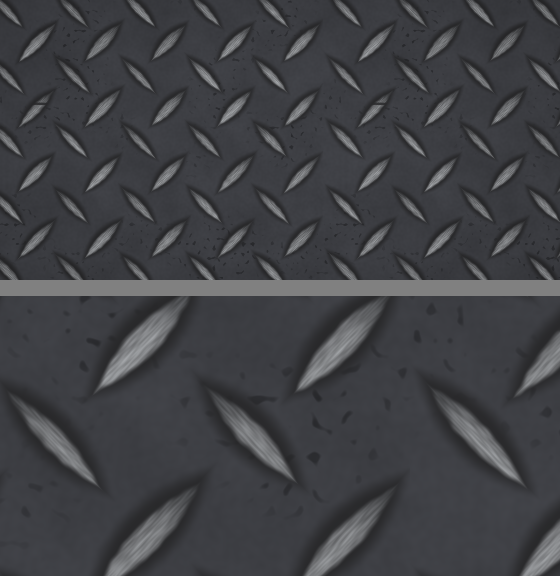
Top, the full canvas; bottom, a detail of the centre.
This texture is drawn by a WebGL 1 fragment shader. Its source:

```glsl
precision highp float;
// Dark steel tread plate: two interleaved grids of raised lens-shaped studs,
// leaning right and left, each with a soft shadow and a brushed highlight.
// Grids and wear repeat in wide tiles; gradient noise mottles and pits the steel.

uniform vec2 u_resolution;

// Lengths are in canvas heights.
const float TILE_WIDTH = 1.211;
const float TILE_START = -0.056;
const float COLUMNS = 5.0;
const vec2 PITCH = vec2(0.237, 0.2335);
const vec2 RIGHT_FIRST = vec2(0.186, 0.146);
const vec2 LEFT_FIRST = vec2(0.077, 0.031);
const vec2 RIGHT_SIZE = vec2(0.084, 0.0165);   // half length, half width
const vec2 LEFT_SIZE = vec2(0.077, 0.0125);
const vec2 SHADOW_GROW = vec2(0.017, 0.015);
const vec2 STUD_AXIS = vec2(0.69, 0.724);
const vec2 DENTED_STUD = vec2(0.0, 2.0);       // column, row
const float EDGE_SOFT = 0.0032;
const float SHADOW_SOFT = 0.011;
const float MOTTLE = 0.045;
const float GRAIN = 0.022;

const vec3 STEEL = vec3(0.236, 0.241, 0.260);
const vec3 SHADOW = vec3(0.145, 0.145, 0.150);
const vec3 FACE_DARK = vec3(0.27, 0.275, 0.285);
const vec3 FACE = vec3(0.43, 0.435, 0.445);
const vec3 GLINT = vec3(0.56, 0.57, 0.58);

float hash(vec2 p) {
  return fract(sin(dot(p, vec2(127.1, 311.7))) * 43758.55);
}

// Gradient noise, about -0.7 to 0.7, wrapping every `period` cells in x.
float corner(vec2 cell, vec2 offset, float period) {
  cell.x = mod(cell.x, period);
  float angle = 6.2832 * hash(cell);
  return dot(vec2(cos(angle), sin(angle)), offset);
}

float noise(vec2 p, float period) {
  vec2 i = floor(p), f = fract(p);
  vec2 s = f * f * f * (f * (f * 6.0 - 15.0) + 10.0);
  vec2 e = vec2(1.0, 0.0);
  float low = mix(corner(i, f, period), corner(i + e.xy, f - e.xy, period), s.x);
  float high = mix(corner(i + e.yx, f - e.yx, period),
                   corner(i + e.xx, f - e.xx, period), s.x);
  return mix(low, high, s.y);
}

// Noise with a whole number of cells across the tile.
float tileNoise(vec2 p, float cells) {
  return noise(p * cells / TILE_WIDTH, cells);
}

// Approximate signed distance to a lens lying along x.
float lens(vec2 p, vec2 size) {
  float t = p.x / size.x;
  float slope = 2.0 * size.y * t / size.x;
  return (abs(p.y) - size.y * (1.0 - t * t)) / sqrt(1.0 + slope * slope);
}

// Flat steel with cloudy stains, fine grain and scattered pits.
vec3 plate(vec2 p) {
  float cloud = tileNoise(p, 7.0) + 0.6 * tileNoise(p + 3.7, 19.0)
              + 0.35 * tileNoise(p + 8.1, 47.0);
  float grain = tileNoise(p + 1.3, 110.0);
  float pits = smoothstep(0.27, 0.48, tileNoise(p + 5.9, 70.0))
             * smoothstep(-0.1, 0.4, tileNoise(p + 2.2, 5.0));
  return STEEL * (1.0 + 2.0 * MOTTLE * cloud + 2.0 * GRAIN * grain - 0.3 * pits);
}

// Draws one grid of studs; lean is 1 for right and -1 for left.
vec3 addStuds(vec3 color, vec2 p, vec2 first, vec2 size, float lean, float pixel) {
  vec2 id = floor((p - first) / PITCH + 0.5);
  id.x = clamp(id.x, 0.0, COLUMNS - 1.0);
  vec2 seed = id + 17.0 * lean;
  vec2 jitter = vec2(hash(seed + 0.3), hash(seed + 0.7)) - 0.5;
  vec2 q = p - first - id * PITCH - 0.006 * jitter;
  q.x *= lean;
  q = vec2(dot(q, STUD_AXIS), dot(q, vec2(-STUD_AXIS.y, STUD_AXIS.x)));
  size *= 1.0 + vec2(0.10, 0.22) * jitter;

  // Shadow falls mostly on the upper side.
  float halo = lens(q - vec2(0.003, 0.002), size + SHADOW_GROW);
  color = mix(color, SHADOW, 0.85 * smoothstep(SHADOW_SOFT, -SHADOW_SOFT, halo));

  // The face brightens towards its ridge and lower end.
  float ragged = 0.0025 * tileNoise(p, 60.0);
  float edge = EDGE_SOFT + pixel;
  float cover = smoothstep(edge, -edge, lens(q, size) + ragged);
  float t = q.x / size.x;
  float brushed = noise(q * vec2(45.0, 330.0) + 9.0 * seed, 512.0);
  float ridge = exp(-pow((q.y + 0.15 * size.y) / (0.5 * size.y), 2.0));
  vec3 face = mix(FACE, FACE_DARK, smoothstep(0.0, 0.95, t));
  face = mix(face, GLINT, 0.7 * ridge * smoothstep(0.9, -0.3, t));
  face *= 1.0 + 0.28 * brushed + 0.18 * (hash(seed) - 0.5);

  // A diagonal gouge cuts one worn stud in each tile.
  float dented = step(length(id - DENTED_STUD), 0.1) * step(0.0, lean);
  float gouge = smoothstep(0.009, 0.003, abs(q.x - 0.026 + 0.9 * q.y));
  return mix(color, face, cover * (1.0 - 0.85 * dented * gouge));
}

void main() {
  vec2 uv = gl_FragCoord.xy / u_resolution;
  float pixel = 0.5 / u_resolution.y;
  vec2 p = gl_FragCoord.xy / u_resolution.y;
  p.x = mod(p.x - TILE_START, TILE_WIDTH);

  vec3 color = plate(p);
  color = addStuds(color, p, LEFT_FIRST, LEFT_SIZE, -1.0, pixel);
  color = addStuds(color, p, RIGHT_FIRST, RIGHT_SIZE, 1.0, pixel);

  // Gentle darkening towards the borders.
  vec2 c = 2.0 * uv - 1.0;
  color *= 1.03 - 0.07 * dot(c * c, vec2(1.0));
  gl_FragColor = vec4(color, 1.0);
}
```
